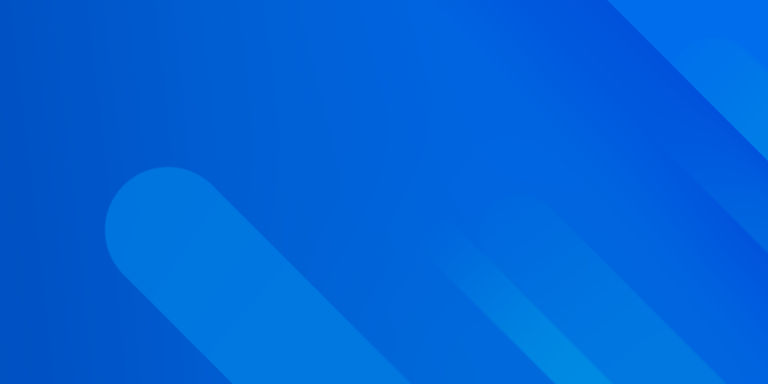
This background is drawn by a Shadertoy shader. Its source:

```glsl
// Blue backdrop with translucent rounded bars running diagonally down-right.
// A horizontal colour ramp is laid first, then soft shadows, diagonal panels
// and capsule distance functions whose opacity grows along their length.

const vec2 DOWN_RIGHT = vec2(0.70711, -0.70711);

const vec3 NAVY   = vec3(0.0, 0.315, 0.760);
const vec3 ROYAL  = vec3(0.0, 0.375, 0.835);
const vec3 AZURE  = vec3(0.0, 0.392, 0.880);
const vec3 COBALT = vec3(0.0, 0.345, 0.865);
const vec3 SHADOW = vec3(0.0, 0.310, 0.860);
const vec3 BAR    = vec3(0.0, 0.472, 0.880);
const vec3 GLOW   = vec3(0.0, 0.540, 0.890);
const vec3 PANEL  = vec3(0.0, 0.430, 0.925);

// Coverage of the region where the signed distance d is negative.
float fill(float d, float blur) {
    return 1.0 - smoothstep(-blur, blur, d);
}

// Distance to a round-headed bar that extends endlessly down-right.
float barDistance(vec2 p, vec2 head, float radius) {
    vec2 q = p - head;
    q -= DOWN_RIGHT * max(dot(q, DOWN_RIGHT), 0.0);
    return length(q) - radius;
}

// Opacity ramp measured along the bar from its head.
float alongFade(vec2 p, vec2 head, float start, float end) {
    return smoothstep(start, end, dot(p - head, DOWN_RIGHT));
}

// Darkening that decays away from the lower-left side of an edge.
float edgeShadow(float d, float reach) {
    return exp(-max(d, 0.0) / reach);
}

vec3 backdrop(vec2 p) {
    vec3 color = mix(NAVY, ROYAL, smoothstep(-0.15, 0.85, p.x + 0.12 * (p.y - 0.5)));
    color = mix(color, AZURE, smoothstep(0.7, 1.35, p.x + 0.25 * (p.y - 0.5)));
    return mix(color, COBALT, smoothstep(1.15, 1.6, p.x + p.y - 1.0 + 0.1 * p.x));
}

void mainImage(out vec4 fragColor, in vec2 fragCoord) {
    // Height spans 0..1; the layout is designed for a 2:1 canvas.
    vec2 p = fragCoord / iResolution.xy * vec2(2.0, 1.0);
    float soft = max(0.003, 1.0 / iResolution.y);
    float across = p.x + p.y - 1.0;
    float along = p.x - p.y + 1.0;
    vec3 color = backdrop(p);

    // Faint light pooled around the lower middle bars
    vec2 pool = (p - vec2(1.28, 0.0)) / vec2(0.5, 0.42);
    color = mix(color, vec3(0.0, 0.43, 0.85), 0.6 * exp(-dot(pool, pool)));

    // Large bar at the left
    vec2 leftHead = vec2(0.4375, 0.401);
    float leftBar = fill(barDistance(p, leftHead, 0.164), soft);
    color = mix(color, BAR, leftBar * mix(0.88, 1.0, alongFade(p, leftHead, -0.1, 0.5)));

    // Wide bar in the lower middle
    vec2 wideHead = vec2(1.354, 0.388);
    float wideBar = fill(barDistance(p, wideHead, 0.106), soft * 1.5);
    color = mix(color, BAR, wideBar * mix(0.12, 1.0, alongFade(p, wideHead, -0.15, 0.5)));

    // Narrow glowing bar beside it
    vec2 glowHead = vec2(1.146, 0.375);
    float glowBar = fill(barDistance(p, glowHead, 0.053), soft * 1.5);
    color = mix(color, GLOW, glowBar * alongFade(p, glowHead, -0.08, 0.52));

    // Lower right panel with its shadow, emerging along the diagonal
    float lowerEdge = 1.341 - across;
    float emerge = smoothstep(1.95, 2.65, along);
    color = mix(color, SHADOW, 0.6 * emerge * edgeShadow(lowerEdge, 0.12));
    color = mix(color, vec3(0.0, 0.405, 0.875), emerge * fill(lowerEdge, soft * 1.5));

    // Upper right panel casting a shadow on everything below it
    float upperEdge = 1.581 - across;
    float upperPanel = fill(upperEdge, soft);
    color = mix(color, SHADOW, 0.85 * edgeShadow(upperEdge, 0.085));
    color = mix(color, PANEL, upperPanel);

    // Rounded highlight inside the upper panel
    vec2 cornerHead = vec2(1.86, 0.78);
    float cornerBar = fill(barDistance(p, cornerHead, 0.12), soft * 3.0);
    float cornerFade = mix(0.25, 1.0, alongFade(p, cornerHead, -0.12, 0.2));
    color = mix(color, vec3(0.0, 0.485, 0.905), upperPanel * cornerBar * cornerFade);

    fragColor = vec4(color, 1.0);
}
```
